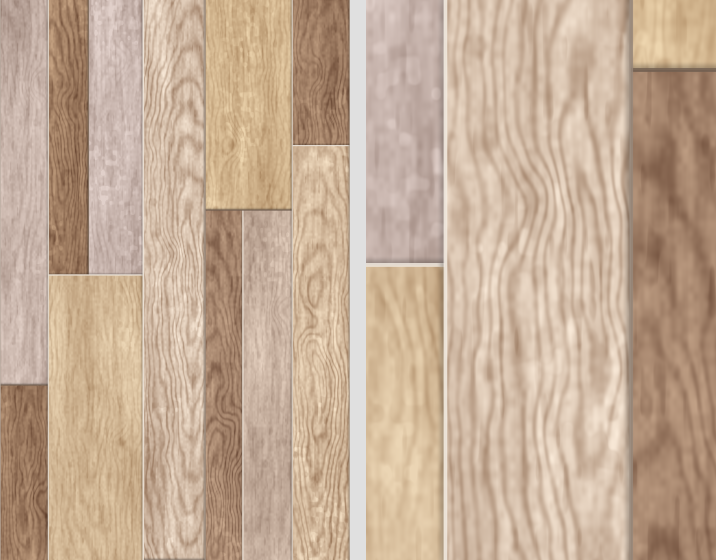
Left, the full canvas; right, a detail of the centre.
Write a Shadertoy shader that draws this texture.

```glsl
// Weathered wood cladding: vertical boards of four timbers in five staggered columns.

const float HEIGHT = 1.6;   // canvas height in units of its width
const int MAUVE = 0, BROWN = 1, GOLD = 2, PALE = 3;

struct Wood { vec3 dark; vec3 light; float ringFreq; float ringDepth; float knot; };

// A column is cut at height "split"; a half with two different kinds is also
// cut at x = "inner". Tones run from dark to light: left, cross and inner seam.
// Kinds: top left, top right, bottom left, bottom right.
struct Column { float left; float right; float split; float inner; vec3 tones; ivec4 kinds; };

Wood woodOf(int kind) {
    if (kind == MAUVE) return Wood(vec3(.61, .52, .48), vec3(.86, .79, .76), 60., .16, 0.);
    if (kind == BROWN) return Wood(vec3(.45, .32, .24), vec3(.75, .62, .51), 85., .32, .15);
    if (kind == GOLD)  return Wood(vec3(.68, .55, .41), vec3(.90, .81, .68), 65., .22, .8);
    return Wood(vec3(.66, .54, .44), vec3(.95, .88, .80), 80., .40, .2);
}

Column columnAt(int i) {
    if (i == 0) return Column(0., .138, .3125, 0., vec3(.6, .1, 0.), ivec4(MAUVE, MAUVE, BROWN, BROWN));
    if (i == 1) return Column(.138, .409, .509, .253, vec3(.9, .95, .2), ivec4(BROWN, MAUVE, GOLD, GOLD));
    if (i == 2) return Column(.409, .586, 0., 0., vec3(1., .3, 0.), ivec4(PALE));
    if (i == 3) return Column(.586, .835, .625, .694, vec3(.35, .1, .95), ivec4(GOLD, GOLD, BROWN, MAUVE));
    return Column(.835, 1., .74, 0., vec3(.8, 1., 0.), ivec4(BROWN, BROWN, PALE, PALE));
}

float hash(vec2 p) {
    vec3 q = fract(p.xyx * .1031);
    q += dot(q, q.yzx + 33.33);
    return fract((q.x + q.y) * q.z);
}

vec2 hash2(vec2 p) { return vec2(hash(p), hash(p + 57.3)); }

float noise(vec2 p) {
    vec2 i = floor(p), f = fract(p);
    f = f * f * (3. - 2. * f);
    return mix(mix(hash(i), hash(i + vec2(1, 0)), f.x),
               mix(hash(i + vec2(0, 1)), hash(i + vec2(1, 1)), f.x), f.y);
}

float fbm(vec2 p) {
    float sum = 0., amp = .5;
    for (int i = 0; i < 4; i++) {
        sum += amp * noise(p);
        p = p * 2.03 + 19.7;
        amp *= .5;
    }
    return sum / .9375;
}

// Colour of one board that fills the box lo..hi
vec3 board(vec2 p, vec2 lo, vec2 hi, Wood wood) {
    vec2 seed = floor(lo * 90.) + 11.;
    vec2 q = p + seed * 1.37;

    // Stretched rings around a heart give arches and near-straight lines
    vec2 heart = mix(lo, hi, hash2(seed) * .8 + .1);
    vec2 d = p - heart;
    d.x += (fbm(q * vec2(9., 4.)) - .5) * .09;
    float rings = length(vec2(d.x, d.y * .13)) * wood.ringFreq;
    rings += (noise(q * vec2(45., 22.)) - .5) * .5;

    // Grain swells around a knot
    vec2 k = (p - mix(lo, hi, hash2(seed + 5.) * .5 + .3)) * vec2(1., .75);
    rings += 2.5 * exp(-dot(k, k) * 900.);
    float spot = exp(-dot(k, k) * 9000.) * wood.knot;

    float line = pow(.5 + .5 * cos(6.2832 * rings), 2.);
    line *= 1. - smoothstep(.35, .8, fwidth(rings));
    line *= .45 + .9 * noise(q * vec2(14., 5.));

    // Streaks, fibres, pores and a rough pitted surface
    float cloud = fbm(q * vec2(12., 3.)) - .5;
    float streak = fbm(q * vec2(55., 4.)) - .5;
    float fibre = noise(q * vec2(170., 16.)) - .5;
    float pore = smoothstep(.68, .92, noise(q * vec2(150., 32.)));
    float pit = noise(q * vec2(190., 130.)) - .5;
    float chalk = smoothstep(.5, .8, noise(q * vec2(95., 70.)))
                * smoothstep(.5, .75, fbm(q * vec2(8., 5.) + 31.));

    float tone = .68 + .75 * cloud + .5 * streak + .2 * fibre + .2 * pit
               + .25 * chalk - .2 * pore - wood.ringDepth * line - .6 * spot;
    vec3 color = mix(wood.dark, wood.light, clamp(tone, -.15, 1.1));
    float warmth = hash(seed + 9.) - .5;
    return color * (1. + warmth * vec3(.03, 0., -.1));
}

// Joint line with a soft shadow on the negative side of distance d
vec3 seam(vec3 color, float d, float tone, float pixel) {
    const vec3 DARK_JOINT = vec3(.40, .32, .26), LIGHT_JOINT = vec3(.97, .94, .90);
    float shadow = smoothstep(-.009, -.001, d) * (1. - smoothstep(0., .002, d));
    float core = 1. - smoothstep(.0018 - pixel * .5, .0018 + pixel * .5, abs(d));
    color *= 1. - .22 * shadow;
    return mix(color, mix(DARK_JOINT, LIGHT_JOINT, tone), core * .85);
}

void mainImage(out vec4 fragColor, in vec2 fragCoord) {
    vec2 p = fragCoord / iResolution.xy * vec2(1., HEIGHT);
    float pixel = 1. / iResolution.x;

    // Find the board under this point
    Column c = columnAt(0);
    for (int i = 1; i < 5; i++) {
        Column next = columnAt(i);
        if (p.x >= next.left) c = next;
    }
    float split = c.split * HEIGHT;
    bool top = p.y > split;
    ivec2 kinds = top ? c.kinds.xy : c.kinds.zw;
    bool divided = kinds.x != kinds.y;
    bool second = divided && p.x > c.inner;
    vec2 lo = vec2(second ? c.inner : c.left, top ? split : 0.);
    vec2 hi = vec2(divided && !second ? c.inner : c.right, top ? HEIGHT : split);
    vec3 color = board(p, lo, hi, woodOf(second ? kinds.y : kinds.x));

    // Joints inside the column, then between columns
    if (divided) color = seam(color, p.x - c.inner, c.tones.z, pixel);
    color = seam(color, split - p.y, c.tones.y, pixel);
    for (int i = 0; i < 5; i++) {
        Column edge = columnAt(i);
        color = seam(color, p.x - edge.left, edge.tones.x, pixel);
    }
    color = seam(color, p.x - 1., columnAt(0).tones.x, pixel);
    fragColor = vec4(color, 1.);
}
```
